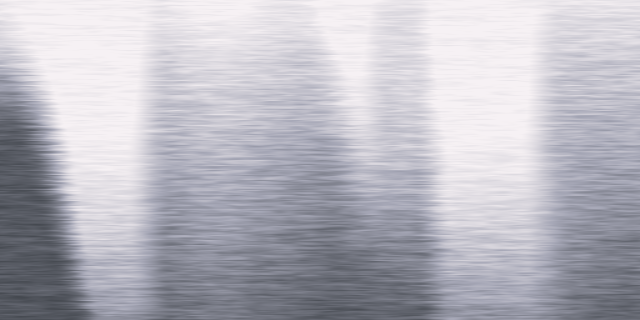
Write a WebGL 1 fragment shader that draws this texture.

```glsl
precision highp float;
// Brushed steel: soft vertical reflections that fade from a bright top to a
// dark bottom, overlaid with fine horizontal scratches. The scratches are
// layers of 1D value noise, one strip per row, each with a random offset.

#define GRAIN 0.27
#define SHEEN 0.29
#define TOP_LEVEL 0.91
#define FALLOFF 0.52
#define SHADOW_LEVEL 0.34
#define EDGE_WANDER 0.012
#define ROWS 256.0
#define DARK_STEEL vec3(0.300, 0.315, 0.345)
#define MID_STEEL vec3(0.650, 0.655, 0.715)
#define PALE_STEEL vec3(0.965, 0.945, 0.955)

uniform vec2 u_resolution;

float hash(vec2 p) {
  return fract(sin(dot(p, vec2(127.1, 311.7))) * 43758.5453);
}

// Smooth noise along one row, shifted so that cells never line up
float strip(float x, float row) {
  x += 17.0 * hash(vec2(row, 3.7));
  float cell = floor(x);
  float f = fract(x);
  return mix(hash(vec2(cell, row)), hash(vec2(cell + 1.0, row)),
             f * f * (3.0 - 2.0 * f));
}

// Scratches in the range -0.5 to 0.5
float scratches(vec2 uv, float cells, float rows) {
  float y = uv.y * rows - 0.5;
  float row = floor(y);
  float x = uv.x * cells;
  return mix(strip(x, row), strip(x, row + 1.0),
             smoothstep(0.0, 1.0, y - row)) - 0.5;
}

float glow(float x, float centre, float width) {
  float d = (x - centre) / width;
  return exp(-d * d);
}

// Soft step centred on an edge
float rise(float x, float edge, float softness) {
  return smoothstep(edge - softness, edge + softness, x);
}

// Broad light and shade, with depth measured down from the top
float reflections(float x, float depth) {
  float level = TOP_LEVEL - FALLOFF * depth;
  float sheen = SHEEN * sin(3.14159 * (0.1 + 0.68 * depth));

  // Two wide bright bands
  float leftEdge = rise(x, 0.02 + 0.11 * depth, 0.06 - 0.035 * depth);
  float leftBand = leftEdge * (1.0 - rise(x, 0.225 + 0.01 * depth, 0.035));
  float rightBand = rise(x, 0.67 + 0.01 * depth, 0.03)
                  * (1.0 - rise(x, 0.835 + 0.03 * depth, 0.04));
  level += sheen * (leftBand + rightBand);

  // Slanted highlight that dies out halfway down
  float fade = 1.0 - smoothstep(0.4, 0.85, depth);
  level += fade * (0.17 * glow(x, 0.535 + 0.07 * depth, 0.04)
                 + 0.11 * glow(x, 0.64, 0.035) * smoothstep(0.0, 0.4, depth));

  // Faint tones between the bands
  level += 0.07 * glow(x, 0.34, 0.075);
  level -= 0.05 * glow(x, 0.48 + 0.05 * depth, 0.05) * smoothstep(0.2, 0.6, depth);
  level += 0.05 * glow(x, 0.89, 0.04) * smoothstep(0.2, 0.7, depth);

  // Dark corner on the left
  float corner = (1.0 - leftEdge) * smoothstep(0.1, 0.48, depth);
  return mix(level, SHADOW_LEVEL, corner);
}

vec3 steel(float level) {
  vec3 shade = mix(DARK_STEEL, MID_STEEL, clamp((level - 0.3) / 0.35, -0.3, 1.0));
  return mix(shade, PALE_STEEL, clamp((level - 0.65) / 0.31, 0.0, 1.0));
}

void main() {
  vec2 uv = gl_FragCoord.xy / u_resolution;

  float grain = 0.50 * scratches(uv, 24.0, ROWS)
              + 0.28 * scratches(uv + 5.3, 60.0, ROWS)
              + 0.25 * scratches(uv + 9.1, 11.0, ROWS * 0.43);

  float level = reflections(uv.x + EDGE_WANDER * grain, 1.0 - uv.y);
  level = min(level, 0.955);

  // Scratches show most in the middle tones
  float contrast = mix(0.65, 1.0, smoothstep(0.32, 0.5, level))
                 * mix(1.0, 0.45, smoothstep(0.75, 0.95, level));
  level += GRAIN * contrast * grain;

  gl_FragColor = vec4(steel(level), 1.0);
}
```
